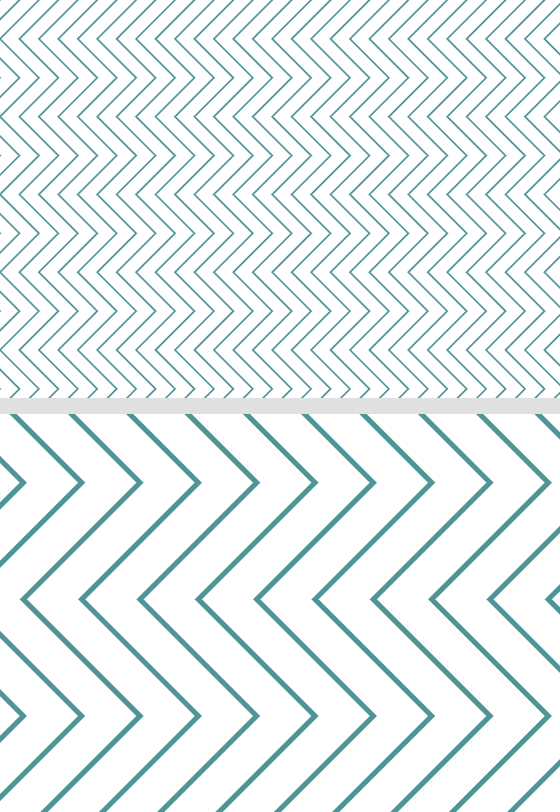
Top: the whole. Bottom: its middle third, enlarged.
This pattern is drawn by a WebGL 1 fragment shader. Its source:

```glsl
precision highp float;

uniform vec2 u_resolution;

#define COLUMNS 28.8
#define FOLD_PERIOD 4.0
#define LINE_WIDTH 0.088
#define LINE_COLOR vec3(0.31, 0.58, 0.59)
#define PAPER_COLOR vec3(1.0)

// Sideways shift of a 45 degree zigzag at height y
float zigzag(float y) {
    return abs(mod(y, FOLD_PERIOD) - 0.5 * FOLD_PERIOD);
}

// Perpendicular distance to the nearest line, with mitred corners
float lineDistance(vec2 p) {
    float across = p.x - zigzag(p.y);
    return abs(fract(across + 0.5) - 0.5) * 0.70711;
}

void main() {
    // One unit is the gap between lines, measured from the top left
    float pixel = COLUMNS / u_resolution.x;
    vec2 fromTop = vec2(gl_FragCoord.x, u_resolution.y - gl_FragCoord.y);
    float dist = lineDistance(fromTop * pixel);

    // Smooth coverage over one pixel
    float coverage = clamp((0.5 * LINE_WIDTH - dist) / pixel + 0.5, 0.0, 1.0);
    gl_FragColor = vec4(mix(PAPER_COLOR, LINE_COLOR, coverage), 1.0);
}
```
